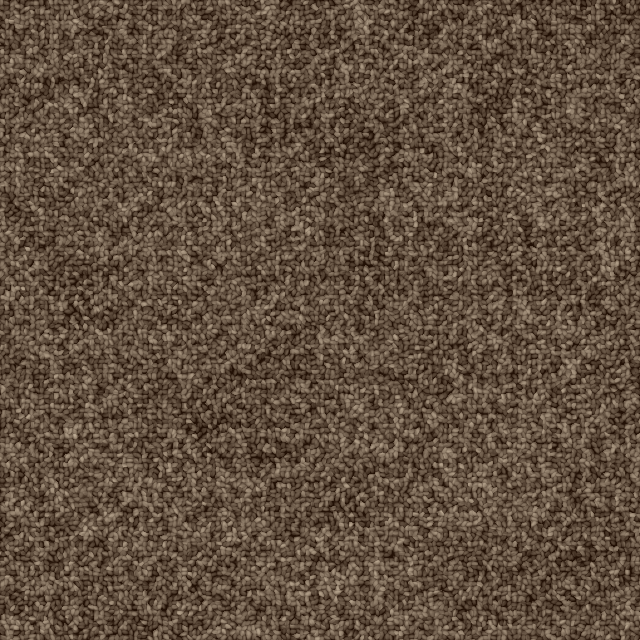
Write a three.js fragment shader that draws this texture.

```glsl
varying vec2 vUv;

const vec3 DARK_PILE = vec3(0.21, 0.14, 0.09);
const vec3 LIGHT_PILE = vec3(0.60, 0.53, 0.45);

const float TUFTS_ACROSS = 130.0;
const vec2 TUFT_RADII = vec2(0.80, 0.50);   // in tuft cells
const float JITTER = 0.7;
const float STACKING = 0.35;                // random lift of each tuft
const float EDGE_HARDNESS = 9.0;
const vec2 FIBRE_SCALE = vec2(1.2, 2.6);    // along and across a tuft
const vec2 LIGHT_DIR = vec2(-0.5, 0.85);

const float TONE_AMOUNT = 0.68;
const float DOME_AMOUNT = 0.54;
const float FIBRE_AMOUNT = 0.45;
const float LIGHT_AMOUNT = 0.16;
const float PATCH_AMOUNT = 0.34;
const float FLECK_SHARE = 0.003;
const float FLECK_BOOST = 0.5;
const float BASE_LEVEL = -0.20;

float hash(vec2 p) {
  return fract(sin(dot(p, vec2(127.1, 311.7))) * 43758.5453);
}

float valueNoise(vec2 p) {
  vec2 i = floor(p);
  vec2 f = fract(p);
  f = f * f * (3.0 - 2.0 * f);
  float low = mix(hash(i), hash(i + vec2(1.0, 0.0)), f.x);
  float high = mix(hash(i + vec2(0.0, 1.0)), hash(i + vec2(1.0, 1.0)), f.x);
  return mix(low, high, f.y);
}

// Brightness of overlapping oval tufts, softly sorted by height
float pileLevel(vec2 p) {
  vec2 cell = floor(p);
  float total = 0.0;
  float level = 0.0;
  for (int y = -1; y <= 1; y++) {
    for (int x = -1; x <= 1; x++) {
      vec2 id = cell + vec2(float(x), float(y));
      vec2 shift = vec2(hash(id + 3.1), hash(id + 17.7)) - 0.5;
      vec2 offset = p - id - 0.5 - JITTER * shift;

      // Turn into the tuft's own axes
      float angle = 3.14159 * hash(id + 41.3);
      float c = cos(angle);
      float s = sin(angle);
      vec2 local = vec2(c * offset.x + s * offset.y, c * offset.y - s * offset.x);
      vec2 scaled = local / TUFT_RADII;
      float dome = 1.0 - dot(scaled, scaled);

      // Yarn tone, rare flecks, fibres and light
      float tone = pow(hash(id + 59.9), 1.3);
      float fleck = step(1.0 - FLECK_SHARE, hash(id + 83.5));
      float fibre = valueNoise(local * FIBRE_SCALE + id * 7.3) - 0.5;
      float shade = TONE_AMOUNT * tone + FLECK_BOOST * fleck
        + DOME_AMOUNT * smoothstep(-0.25, 1.0, dome)
        + FIBRE_AMOUNT * fibre
        + LIGHT_AMOUNT * dot(offset, LIGHT_DIR);

      float weight = exp(EDGE_HARDNESS * (dome + STACKING * hash(id + 71.2)));
      level += weight * shade;
      total += weight;
    }
  }
  return level / total;
}

// Broad, uneven wear and clumps of neighbouring tufts
float patchLevel(vec2 uv) {
  return 0.3 * valueNoise(uv * 9.0 + 5.0)
    + 0.7 * valueNoise(uv * 46.0 + 23.0) - 0.5;
}

void main() {
  float level = BASE_LEVEL + pileLevel(vUv * TUFTS_ACROSS)
    + PATCH_AMOUNT * patchLevel(vUv);
  vec3 color = mix(DARK_PILE, LIGHT_PILE, clamp(level, -0.2, 1.4));
  gl_FragColor = vec4(color, 1.0);
}
```
